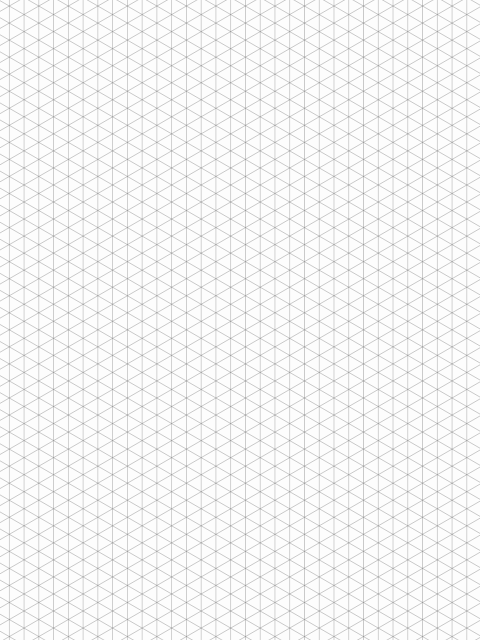
This pattern is drawn by a Shadertoy shader. Its source:

```glsl
// Coverage of evenly spaced parallel lines, filtered over about one pixel
float ruledLines(vec2 p, float angle, float pixel) {
    float spacing = 0.02306, width = 0.00051;
    float across = dot(p, vec2(cos(angle), sin(angle)));
    float dist = abs(fract(across / spacing + 0.5) - 0.5) * spacing;
    float soft = 0.86 * pixel;
    float halfWidth = 0.5 * max(width, soft);
    return min(1.0, width / soft) * clamp((halfWidth + 0.5 * soft - dist) / soft, 0.0, 1.0);
}

void mainImage(out vec4 fragColor, in vec2 fragCoord) {
    // Height units, measured from one crossing of the grid
    vec2 p = fragCoord / iResolution.y - vec2(0.2682, 0.6311);

    // Three line families, 60 degrees apart, form the triangles
    float paper = 1.0;
    for (int i = 0; i < 3; i++) {
        paper *= 1.0 - ruledLines(p, radians(60.0) * float(i), 1.0 / iResolution.y);
    }

    fragColor = vec4(mix(vec3(0.45), vec3(0.992), paper), 1.0);
}
```
